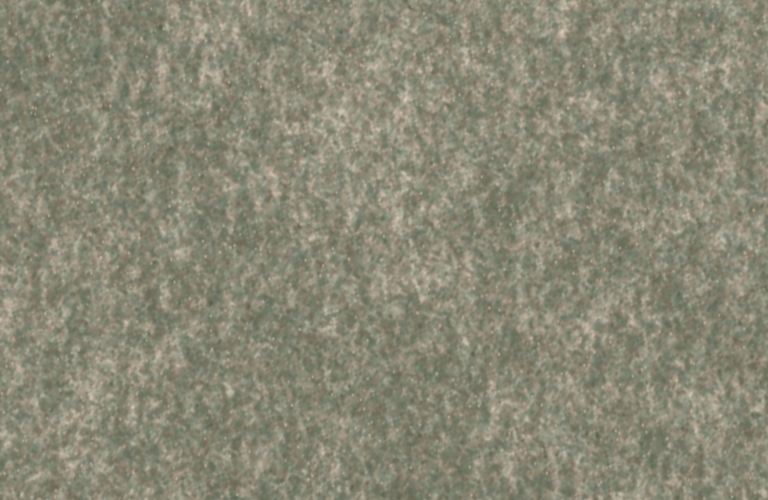
A WebGL 1 fragment shader for this texture:

```glsl
precision highp float;
// Sage green velvet: short brushed pile with faint upright ribs, soft clouds and pale glints.

uniform vec2 u_resolution;

const vec3 SHADOW_GREEN = vec3(0.440, 0.448, 0.377);
const vec3 PALE_FIBRE = vec3(0.690, 0.660, 0.590);
const vec3 WARM_TINT = vec3(0.022, -0.008, -0.012);
const vec3 GLINT_COLOR = vec3(0.80, 0.73, 0.64);

float hash(vec2 cell, float seed) {
  vec3 q = fract(vec3(cell.xyx + seed * 17.3) * vec3(0.1031, 0.1030, 0.0973));
  q += dot(q, q.yzx + 33.33);
  return fract((q.x + q.y) * q.z);
}

// Smooth value noise from -1 to 1.
float noise(vec2 p, float seed) {
  vec2 cell = floor(p);
  vec2 f = fract(p);
  f = f * f * (3.0 - 2.0 * f);
  float low = mix(hash(cell, seed), hash(cell + vec2(1.0, 0.0), seed), f.x);
  float high = mix(hash(cell + vec2(0.0, 1.0), seed), hash(cell + vec2(1.0, 1.0), seed), f.x);
  return 2.0 * mix(low, high, f.y) - 1.0;
}

vec2 rotate(vec2 p, float angle) {
  float c = cos(angle);
  float s = sin(angle);
  return vec2(c * p.x - s * p.y, s * p.x + c * p.y);
}

// Broad patches where the pile is brushed one way or the other.
float clouds(vec2 p) {
  vec2 q = rotate(p, 0.6);
  return 0.11 * noise(q * vec2(2.5, 4.0), 1.0)
       + 0.09 * noise(q * vec2(7.0, 9.0), 2.0)
       + 0.12 * noise(rotate(p, -0.4) * vec2(25.0, 20.0), 3.0);
}

// Upright ribs, broken along their length and slightly wavy.
float ribs(vec2 p) {
  float sway = 0.004 * noise(p * vec2(9.0, 14.0), 4.0);
  return 0.17 * noise(vec2(p.x + sway, p.y) * vec2(72.0, 14.0), 5.0);
}

// Tufts and the finer fibre tips on them.
float pile(vec2 p) {
  vec2 bend = 0.004 * vec2(noise(p * 45.0, 6.0), noise(p * 45.0, 7.0));
  vec2 q = p + bend;
  return 0.23 * noise(rotate(q, 0.15) * vec2(64.0, 46.0), 8.0)
       + 0.31 * noise(rotate(q, -0.35) * vec2(112.0, 88.0), 9.0)
       + 0.27 * noise(rotate(p, 0.5) * vec2(180.0, 155.0), 10.0);
}

// Sparse soft dots, one candidate in each cell; rarity is the share left empty.
float specks(vec2 p, float cells, float radius, float rarity, float seed) {
  vec2 q = p * cells;
  vec2 home = floor(q);
  float cover = 0.0;
  for (int j = -1; j <= 1; j++) {
    for (int i = -1; i <= 1; i++) {
      vec2 cell = home + vec2(float(i), float(j));
      vec2 center = cell + vec2(hash(cell, seed), hash(cell, seed + 1.0));
      float strength = smoothstep(rarity, 1.0, hash(cell, seed + 2.0));
      float reach = length((q - center) * vec2(1.15, 0.9));
      cover = max(cover, strength * (1.0 - smoothstep(0.0, radius, reach)));
    }
  }
  return cover;
}

void main() {
  vec2 p = gl_FragCoord.xy / u_resolution.y + 3.0;

  // Height and lean of the pile decide how much light it returns.
  float relief = clouds(p) + ribs(p) + pile(p);
  float light = 0.365 + relief + 0.45 * relief * relief;
  light -= 0.30 * specks(p, 42.0, 0.32, 0.60, 20.0);
  vec3 color = mix(SHADOW_GREEN, PALE_FIBRE, light);

  // Slight drift between warm and cool fibres.
  color += WARM_TINT * noise(rotate(p, 0.3) * 85.0, 11.0);

  // Lit fibre tips.
  float glint = specks(p, 58.0, 0.30, 0.72, 30.0);
  color = mix(color, GLINT_COLOR, 0.65 * glint);

  gl_FragColor = vec4(clamp(color, 0.0, 1.0), 1.0);
}
```
